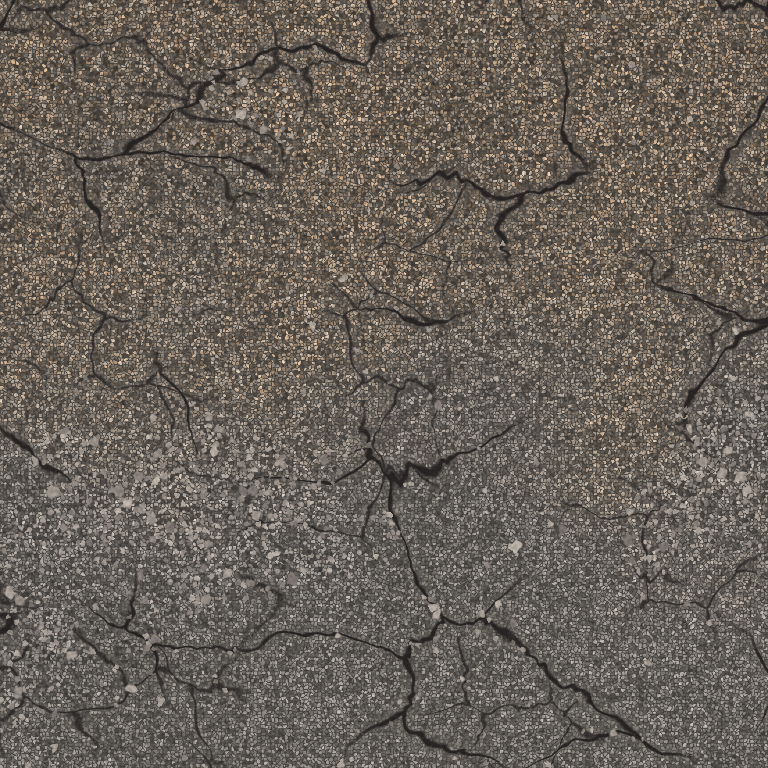
This texture is drawn by a WebGL 1 fragment shader. Its source:

```glsl
precision highp float;
uniform vec2 u_resolution;

const vec3 MORTAR = vec3(0.285, 0.272, 0.258);
const vec3 CRACK = vec3(0.12, 0.108, 0.108);
const vec3 DUST = vec3(0.37, 0.355, 0.34);
const vec3 GREY_TINT = vec3(1.02, 0.985, 0.945);
const vec3 RUST_TINT = vec3(1.16, 0.96, 0.76);
const vec3 PALE_STONE = vec3(0.75, 0.71, 0.67);
const vec3 DULL_STONE = vec3(0.48, 0.45, 0.43);

vec2 hash2(vec2 p) {
  vec3 q = fract(p.xyx * vec3(0.1031, 0.1030, 0.0973));
  q += dot(q, q.yzx + 33.33);
  return fract((q.xx + q.yz) * q.zy);
}

float corner(vec2 cell, vec2 offset) {
  float angle = 6.2832 * hash2(cell).x;
  return dot(vec2(cos(angle), sin(angle)), offset);
}

float gradientNoise(vec2 p) {
  vec2 i = floor(p), f = fract(p);
  vec2 u = f * f * f * (f * (f * 6.0 - 15.0) + 10.0);
  vec2 e = vec2(1.0, 0.0);
  return mix(mix(corner(i, f), corner(i + e, f - e), u.x),
             mix(corner(i + e.yx, f - e.yx), corner(i + 1.0, f - 1.0), u.x), u.y);
}

float fbm(vec2 p) {
  float sum = 0.0, amplitude = 0.6;
  for (int i = 0; i < 4; i++) {
    sum += amplitude * gradientNoise(p);
    p = p * 2.07 + 17.3;
    amplitude *= 0.5;
  }
  return sum;
}

// Nearest site distance, gap to the second nearest, two random values
vec4 cells(vec2 p) {
  vec2 base = floor(p), id = vec2(0.0);
  float nearest = 8.0, second = 8.0;
  for (int y = -1; y <= 1; y++) {
    for (int x = -1; x <= 1; x++) {
      vec2 cell = base + vec2(float(x), float(y));
      float d = length(cell + 0.1 + 0.8 * hash2(cell) - p);
      if (d < nearest) {
        second = nearest;
        nearest = d;
        id = cell;
      } else {
        second = min(second, d);
      }
    }
  }
  return vec4(nearest, second - nearest, hash2(id + 71.7));
}

vec2 warp(vec2 p, float scale, float amount) {
  return p + amount * vec2(gradientNoise(p * scale + 3.1), gradientNoise(p * scale + 41.7));
}

// Distance to the fracture lines in canvas units
float fracture(vec2 p, vec2 scale) {
  return cells(p * scale).y * 0.5 / scale.y;
}

float line(float d, float width, float pixel) {
  return 1.0 - smoothstep(width * 0.4, width + pixel, d);
}

float patchMask(vec2 uv, vec2 center, vec2 radius, float rough) {
  return 1.0 - smoothstep(0.45, 1.15, length((uv - center) / radius) + rough);
}

// Scattered pebbles: colour in rgb, coverage in alpha
vec4 pebbles(vec2 uv, float scale, float density) {
  vec2 p = warp(uv * scale, 1.7, 0.3);
  vec4 c = cells(p);
  float radius = 0.22 + 0.28 * c.z;
  float body = 1.0 - smoothstep(radius - 0.1, radius + 0.1, c.x);
  body *= smoothstep(0.0, 0.18, c.y) * step(1.0 - density, c.w);
  float tone = fract(c.z * 7.31 + c.w * 13.7);
  vec3 color = mix(DULL_STONE, PALE_STONE, tone) * (1.0 + 0.22 * gradientNoise(uv * 190.0));
  return vec4(color, body);
}

void main() {
  vec2 uv = gl_FragCoord.xy / u_resolution.y;
  float pixel = 1.0 / u_resolution.y;
  float broad = fbm(uv * 3.0 + 5.0);
  float rough = 1.3 * fbm(uv * 9.0 + 23.0);

  // Rusty and worn regions
  float rust = smoothstep(0.25, 0.85, uv.y + 0.7 * broad);
  float gravel = patchMask(uv, vec2(0.24, 0.34), vec2(0.25, 0.13), rough);
  gravel = max(gravel, patchMask(uv, vec2(0.95, 0.37), vec2(0.12, 0.13), rough));
  gravel = max(gravel, patchMask(uv, vec2(0.03, 0.15), vec2(0.07, 0.16), rough));
  gravel = max(gravel, 0.7 * patchMask(uv, vec2(0.33, 0.86), vec2(0.09, 0.06), rough));

  // Fine mineral grain
  vec4 grain = cells(warp(uv * 215.0, 0.8, 0.4));
  float speckle = gradientNoise(uv * 240.0 + 9.0);
  float contrast = 0.36 + 0.12 * rust + 0.1 * gravel;
  float shade = 0.48 + contrast * (grain.z - 0.5) + 0.09 * broad;
  vec3 color = shade * mix(GREY_TINT, RUST_TINT, rust * (0.25 + 0.75 * grain.w));
  color = mix(MORTAR, color, smoothstep(0.0, 0.4, grain.y));
  color *= 1.0 + 0.42 * speckle + 0.16 * gradientNoise(uv * 60.0);

  // Broken network of wandering cracks
  vec2 bent = warp(warp(warp(uv, 5.0, 0.07), 19.0, 0.022), 65.0, 0.007);
  float mainCrack = fracture(bent + 2.3, vec2(4.0, 5.2));
  float hairCrack = fracture(bent + 7.9, vec2(8.0, 10.0));
  float mainGate = smoothstep(-0.2, 0.12, gradientNoise(uv * 4.5 + 12.0));
  float hairGate = smoothstep(-0.02, 0.25, gradientNoise(uv * 5.0 + 31.0));
  float width = 0.0017 * (1.0 + 0.9 * gradientNoise(uv * 24.0));
  float halo = max(line(mainCrack, 0.011, pixel) * mainGate,
                   line(hairCrack, 0.007, pixel) * hairGate);
  float core = max(line(mainCrack, width, pixel) * mainGate,
                   line(hairCrack, width * 0.65, pixel) * hairGate * 0.8);
  color = mix(color, DUST * (1.0 + 0.3 * speckle), 0.4 * halo);
  color = mix(color, CRACK, 0.88 * core);

  // Loose stones gather in worn regions and along lower cracks
  float loose = 0.07 * halo * (1.0 - smoothstep(0.25, 0.7, uv.y));
  vec4 small = pebbles(uv, 115.0, 0.006 + 0.42 * gravel + loose);
  vec4 large = pebbles(uv + 4.0, 62.0, 0.003 + 0.16 * gravel + loose);
  color = mix(color, small.rgb, 0.85 * small.a);
  color = mix(color, large.rgb, 0.95 * large.a);

  gl_FragColor = vec4(clamp(color, 0.0, 1.0), 1.0);
}
```
